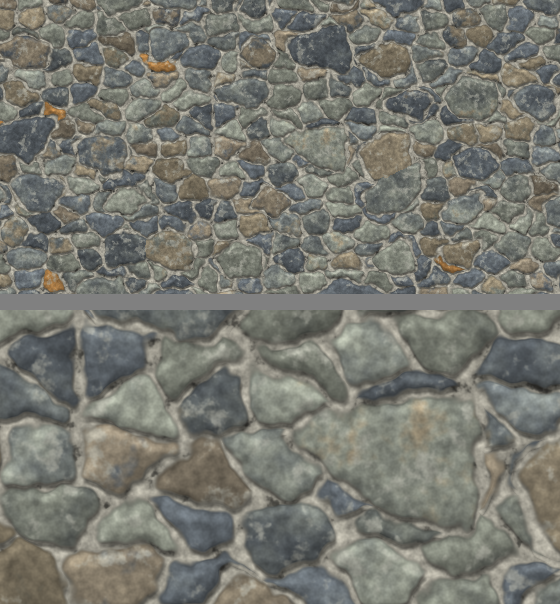
Top, the full canvas; bottom, a detail of the centre.
This texture is drawn by a Shadertoy shader. Its source:

```glsl
// Rubble stone wall: grey, slate and brown stones bedded in rough pale mortar.

struct Stone { float depth; vec2 id; };   // depth: distance inside the outline

float hash(vec2 p) {
    vec3 q = fract(vec3(p.xyx) * 0.1031);
    q += dot(q, q.yzx + 33.33);
    return fract((q.x + q.y) * q.z);
}

vec2 hash2(vec2 p) { return vec2(hash(p + 17.3), hash(p + 71.9)); }

float cornerDot(vec2 corner, vec2 offset) {
    float angle = 6.2832 * hash(corner);
    return dot(vec2(cos(angle), sin(angle)), offset);
}

float gradientNoise(vec2 p) {
    vec2 i = floor(p), f = p - i;
    vec2 u = f * f * f * (f * (f * 6.0 - 15.0) + 10.0);
    vec2 e = vec2(1.0, 0.0);
    return mix(mix(cornerDot(i, f), cornerDot(i + e.xy, f - e.xy), u.x),
               mix(cornerDot(i + e.yx, f - e.yx), cornerDot(i + 1.0, f - 1.0), u.x), u.y);
}

float fbm(vec2 p, int octaves) {
    float sum = 0.0, gain = 0.6;
    for (int i = 0; i < octaves; i++) {
        sum += gain * gradientNoise(p);
        p = mat2(1.6, 1.2, -1.2, 1.6) * p + 5.7;
        gain *= 0.58;
    }
    return sum;
}

float smoothMin(float a, float b, float k) {
    float h = max(k - abs(a - b), 0.0) / k;
    return min(a, b) - 0.25 * h * h * k;
}

// Small stones: rounded Voronoi cells, wider than tall
Stone rubble(vec2 p, vec2 size) {
    vec2 q = p / size, base = floor(q), nearest = vec2(0.0), cell = base;
    float best = 9.0;
    for (int y = -1; y <= 1; y++)
    for (int x = -1; x <= 1; x++) {
        vec2 c = base + vec2(x, y);
        vec2 r = c + 0.1 + 0.8 * hash2(c) - q;
        if (dot(r, r) < best) { best = dot(r, r); nearest = r; cell = c; }
    }
    float depth = 1.0;
    for (int y = -2; y <= 2; y++)
    for (int x = -2; x <= 2; x++) {
        vec2 c = cell + vec2(x, y);
        vec2 r = c + 0.1 + 0.8 * hash2(c) - q;
        vec2 across = r - nearest;
        if (dot(across, across) > 1e-4)
            depth = smoothMin(depth, dot(0.5 * (r + nearest), normalize(across)), 0.14);
    }
    return Stone(depth * size.y * 1.15, cell);
}

// Large stones: scattered irregular hexagons
Stone slabs(vec2 p, vec2 size, float share) {
    vec2 base = floor(p / size);
    Stone slab = Stone(-1.0, base);
    for (int y = -1; y <= 1; y++)
    for (int x = -1; x <= 1; x++) {
        vec2 c = base + vec2(x, y), id = c + 200.0;
        if (hash(id) > share) continue;
        vec2 d = p - (c + 0.5 + 0.5 * (hash2(id) - 0.5)) * size;
        d.x *= mix(0.55, 0.9, hash(id + 3.1));
        float radius = size.y * mix(0.27, 0.46, hash(id + 5.3));
        float depth = 1.0;
        for (int k = 0; k < 6; k++) {
            vec2 r = hash2(id + float(k) * 9.7);
            float angle = (float(k) + 0.8 * r.x) * 1.0472;
            float side = radius * mix(0.72, 1.12, r.y) - dot(d, vec2(cos(angle), sin(angle)));
            depth = smoothMin(depth, side, 0.014);
        }
        if (depth > slab.depth) slab = Stone(depth, id);
    }
    return slab;
}

// Both sizes together, with ragged outlines and uneven joints
Stone wall(vec2 p) {
    vec2 warp = vec2(fbm(p * 13.0, 3), fbm(p * 13.0 + 40.0, 3));
    vec2 q = p + 0.026 * warp;
    Stone small = rubble(q, vec2(0.098, 0.064));
    Stone large = slabs(q, vec2(0.25, 0.17), 0.62);
    small.depth = min(small.depth, -large.depth);
    if (large.depth > small.depth) small = large;
    small.depth -= 0.0045 + 0.010 * fbm(p * 22.0 + 9.0, 3);
    return small;
}

vec3 stoneColour(vec2 id, vec2 p) {
    const vec3 slate = vec3(0.34, 0.365, 0.385), greyGreen = vec3(0.49, 0.505, 0.46);
    const vec3 brown = vec3(0.50, 0.445, 0.36), ochre = vec3(0.62, 0.43, 0.22);
    float kind = hash(id + 31.0);
    float blotch = fbm(p * 16.0 + id * 3.7, 4);
    vec3 colour = mix(slate, greyGreen, smoothstep(0.1, 0.9, hash(id + 57.0) + 0.5 * blotch));
    colour = mix(colour, brown, 0.75 * smoothstep(0.72, 0.84, kind + 0.35 * blotch));
    colour = mix(colour, ochre, 0.8 * step(0.985, kind));
    return colour * mix(0.84, 1.16, hash(id + 83.0)) * (1.0 + 0.35 * blotch);
}

void mainImage(out vec4 fragColor, in vec2 fragCoord) {
    const vec3 mortar = vec3(0.635, 0.622, 0.575), dust = vec3(0.60, 0.60, 0.56);
    vec2 p = fragCoord / iResolution.y + 3.0;
    float soft = max(0.002, 0.7 / iResolution.y);
    Stone here = wall(p), above = wall(p + vec2(-0.002, 0.007));

    // Surface colours
    float grain = fbm(p * 75.0, 3), coarse = fbm(p * 30.0 + 13.0, 4);
    float stoneMask = smoothstep(-soft, soft, here.depth);
    vec3 stone = stoneColour(here.id, p) * (1.0 + 0.34 * grain + 0.16 * coarse);
    float smear = smoothstep(0.08, 0.4, coarse + 0.5 * fbm(p * 9.0, 2) + 0.2 * grain);
    stone = mix(stone, dust * (1.0 + 0.3 * grain), 0.65 * smear);
    vec3 bed = mortar * (1.0 + 0.45 * grain + 0.35 * coarse);
    bed *= 1.0 - 0.4 * smoothstep(0.2, 0.5, -coarse - 0.4 * grain);
    vec3 colour = mix(bed, stone, stoneMask);

    // Light from above: bright upper rims, dark lower rims, shadow under stones
    float slope = smoothstep(-0.002, 0.014, here.depth) - smoothstep(-0.002, 0.014, above.depth);
    float shadow = (1.0 - stoneMask) * smoothstep(-0.002, 0.004, above.depth);
    colour *= 1.0 + 0.30 * slope * stoneMask;
    colour *= 1.0 - 0.42 * shadow;
    colour *= 1.0 - 0.22 * smoothstep(0.004, 0.0, abs(here.depth)) * (0.6 + grain);
    fragColor = vec4(clamp(colour, 0.0, 1.0), 1.0);
}
```
